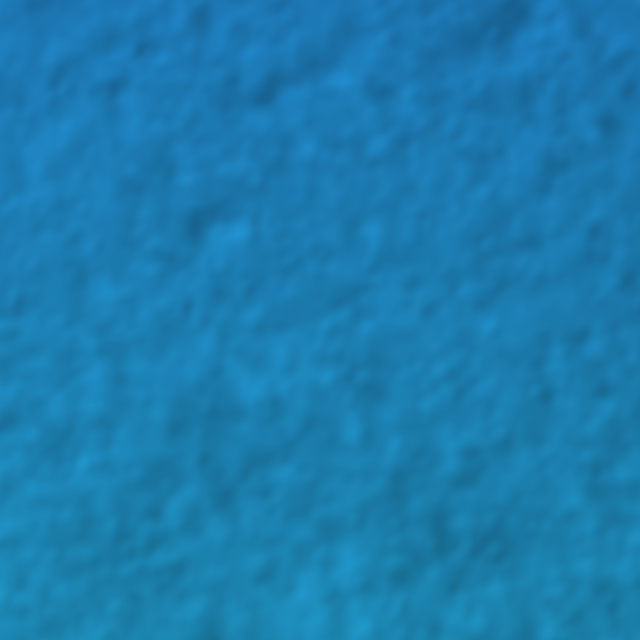
Reproduce this texture procedurally as a Shadertoy shader.

```glsl
vec3 hash3(vec2 cell) {
    vec3 q = fract(cell.xyx * vec3(0.1031, 0.1030, 0.0973));
    q += dot(q, q.yxz + 33.33);
    return fract((q.xxy + q.yzz) * q.zyx);
}

// Cellular height: one bump or dent per cell, mostly faint, a few strong
float bumps(vec2 p) {
    vec2 cell = floor(p);
    float height = 0.0;
    for (int y = -1; y <= 1; y++) {
        for (int x = -1; x <= 1; x++) {
            vec2 id = cell + vec2(x, y);
            vec3 rnd = hash3(id + 71.0);
            vec2 d = p - id - rnd.xy;
            float k = max(1.0 - dot(d, d), 0.0);
            float lift = 2.0 * rnd.z - 1.0;
            height += 1.3 * lift * abs(lift) * k * k * k;
        }
    }
    return height;
}

// Slope towards a light on the left of the given direction
float relief(vec2 p, float scale, float angle) {
    vec2 along = vec2(cos(angle), sin(angle));
    vec2 across = vec2(-along.y, along.x);
    vec2 q = vec2(dot(p, along) * 0.9, dot(p, across) * 1.05) * scale + scale * 1.7;
    return bumps(q - vec2(0.0, 0.22)) - bumps(q + vec2(0.0, 0.22));
}

void mainImage(out vec4 fragColor, in vec2 fragCoord) {
    vec2 uv = fragCoord / iResolution.xy;
    vec2 p = fragCoord / iResolution.y;

    // Painted base, from teal blue below to deeper blue above
    vec3 lowBlue = vec3(0.107, 0.517, 0.682);
    vec3 highBlue = vec3(0.110, 0.460, 0.692);
    vec3 color = mix(lowBlue, highBlue, uv.y);

    // Broad unevenness
    float shade = 0.045 * (0.5 - uv.x) + 0.045 * bumps(p * 6.0 + 3.0);

    // Plaster relief: diagonal folds, upright creases, level creases, grain
    float folds = 0.080 * relief(p, 16.0, 0.80);
    float upright = 0.065 * relief(p, 25.0, 1.40);
    float level = 0.060 * relief(p, 31.0, 0.35);
    float grain = 0.045 * relief(p, 48.0, 0.90);
    shade += folds + upright + level + grain;

    fragColor = vec4(color * (1.0 + shade), 1.0);
}
```
